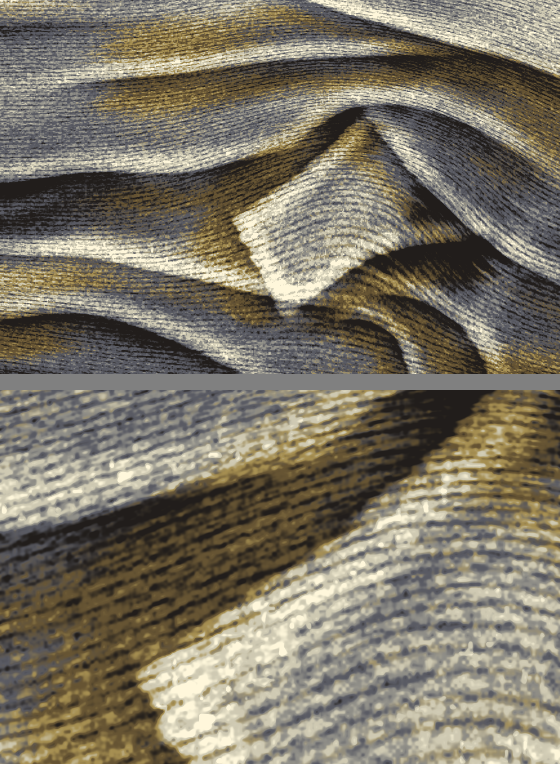
Top: the whole. Bottom: its middle third, enlarged.
Reproduce this texture procedurally as a WebGL 1 fragment shader.

```glsl
precision highp float;
// Draped metallic cloth: silver and gold folds crossed by fine woven ribs.

uniform vec2 u_resolution;

const vec3 INK = vec3(0.13, 0.115, 0.105);
const vec3 SLATE = vec3(0.35, 0.355, 0.39);
const vec3 SILVER = vec3(0.56, 0.555, 0.53);
const vec3 CREAM = vec3(0.81, 0.79, 0.70);
const vec3 GLINT = vec3(1.0, 0.97, 0.86);
const vec3 BROWN = vec3(0.40, 0.33, 0.20);
const vec3 GOLD = vec3(0.65, 0.56, 0.32);

const float RIBS = 85.0;        // woven ribs per canvas height
const float RIB_DEPTH = 0.24;
const float GRAIN = 0.58;
const float BASE_TONE = 0.47;
const float SHEEN = 0.72;       // contrast of the broad soft folds
const float FOLD_LIGHT = 0.30;
const float FOLD_DARK = 0.36;
const int STEPS = 10;           // segments per fold curve

float hash(vec2 p) {
  p = fract(p * vec2(0.1031, 0.1137));
  p += dot(p, p.yx + 33.33);
  return fract((p.x + p.y) * p.x * 19.7);
}

float noise(vec2 p) {
  vec2 i = floor(p), f = fract(p);
  f = f * f * (3.0 - 2.0 * f);
  return mix(mix(hash(i), hash(i + vec2(1, 0)), f.x),
             mix(hash(i + vec2(0, 1)), hash(i + vec2(1, 1)), f.x), f.y);
}

float bump(float x) { return exp(-x * x); }

// Height coordinate of the weave: constant along each rib.
float weave(vec2 p) {
  vec2 hill = (p - vec2(0.98, 0.55)) / vec2(0.42, 0.38);
  float bend = 0.17 * exp(-dot(hill, hill));
  bend -= 0.10 * min(p.x, 0.9) * (1.0 - smoothstep(0.0, 0.6, p.y));
  bend -= 0.14 * smoothstep(0.8, 1.7, p.x);
  return p.y - bend + 0.03 * noise(p * 3.0);
}

// Crease along a quadratic curve, lit on its left side.
// Returns the change of tone and the amount of gold.
vec2 fold(vec2 p, vec2 a, vec2 b, vec2 c, float width) {
  float best = 10.0, dist = 10.0, along = 0.0;
  vec2 from = a;
  for (int i = 1; i <= STEPS; i++) {
    float t = float(i) / float(STEPS);
    vec2 to = mix(mix(a, b, t), mix(b, c, t), t);
    vec2 e = to - from, r = p - from;
    float h = clamp(dot(r, e) / dot(e, e), 0.0, 1.0);
    float d = length(r - e * h);
    if (d < best) {
      best = d;
      dist = e.x * r.y - e.y * r.x > 0.0 ? d : -d;
      along = t + (h - 1.0) / float(STEPS);
    }
    from = to;
  }
  float taper = smoothstep(0.0, 0.25, along) * (1.0 - smoothstep(0.72, 1.0, along));
  float side = smoothstep(-0.006, 0.006, dist);
  float light = side * bump((dist - 0.6 * width) / (0.5 * width));
  float dark = (1.0 - side) * exp(min(dist, 0.0) / width);
  float gilt = bump((dist + 1.4 * width) / (0.8 * width));
  return taper * vec2(FOLD_LIGHT * light - FOLD_DARK * dark, gilt);
}

vec2 allFolds(vec2 p) {
  vec2 s = fold(p, vec2(0.05, 0.73), vec2(0.65, 0.86), vec2(1.35, 0.85), 0.045);
  s += fold(p, vec2(-0.3, 0.53), vec2(0.45, 0.5), vec2(0.88, 0.62), 0.05);
  s += fold(p, vec2(-0.3, 0.37), vec2(0.4, 0.3), vec2(1.1, 0.13), 0.045);
  s += fold(p, vec2(0.92, 0.76), vec2(1.08, 0.45), vec2(1.7, 0.12), 0.05);
  s += fold(p, vec2(0.55, 1.06), vec2(1.1, 0.94), vec2(1.8, 0.68), 0.035);
  s += fold(p, vec2(1.0, 0.76), vec2(0.85, 0.5), vec2(0.56, 0.4), 0.055);
  s += fold(p, vec2(0.6, 0.46), vec2(0.66, 0.3), vec2(0.78, 0.12), 0.05);
  s += fold(p, vec2(0.76, 0.14), vec2(0.95, 0.38), vec2(1.42, 0.36), 0.05);
  s += fold(p, vec2(0.92, 0.2), vec2(1.3, 0.27), vec2(1.32, -0.15), 0.055);
  s += fold(p, vec2(0.86, 0.13), vec2(1.12, 0.2), vec2(1.08, -0.15), 0.04);
  s += fold(p, vec2(-0.15, 0.1), vec2(0.25, 0.3), vec2(0.9, -0.15), 0.055);
  return s + fold(p, vec2(0.76, 0.55), vec2(0.96, 0.92), vec2(1.6, 0.45), 0.05);
}

// Four colours over the tone range, ending in sparkle.
vec3 ramp(float t, vec3 low, vec3 mid) {
  vec3 c = mix(INK, low, smoothstep(0.08, 0.36, t));
  c = mix(c, mid, smoothstep(0.36, 0.57, t));
  c = mix(c, CREAM, smoothstep(0.56, 0.78, t));
  return mix(c, GLINT, smoothstep(0.8, 1.05, t));
}

void main() {
  vec2 p = gl_FragCoord.xy / u_resolution.y;
  p.x += 0.75 - 0.5 * u_resolution.x / u_resolution.y;
  float v = weave(p);

  // Ribs comb the edges of light and shade sideways.
  float comb = noise(vec2(p.x * 5.0, v * RIBS * 1.5)) - 0.5;
  vec2 q = p + vec2(0.10 * comb, 0.0);
  vec2 warp = 0.07 * vec2(noise(p * 4.0 + 7.0), noise(p * 4.0 + 31.0));

  // Broad sheen: long folds, turning diagonal in the gathered middle.
  float level = weave(q) + warp.y;
  float longFolds = 0.65 * noise(vec2(q.x * 1.4, level * 9.0))
                  + 0.35 * noise(vec2(q.x * 2.6 + 5.0, level * 23.0));
  vec2 g = q + warp;
  vec2 slant = vec2(dot(g, vec2(0.55, 0.83)), dot(g, vec2(0.83, -0.55)));
  float gathers = noise(slant * vec2(2.0, 11.0) + 17.0);
  float middle = bump(length((p - vec2(1.0, 0.4)) / vec2(0.42, 0.34)));
  float sheen = mix(longFolds, gathers, middle);

  vec2 creases = allFolds(p + 0.4 * (warp - 0.035) + vec2(0.018 * comb, 0.0));
  float tone = BASE_TONE + SHEEN * (sheen - 0.5) + creases.x;

  // Woven ribs, yarn grain and scattered glitter.
  float wobble = 0.35 * noise(vec2(p.x * 14.0, v * 40.0));
  float rib = 0.5 + 0.5 * cos(6.28318 * (v * RIBS + wobble));
  float wear = noise(vec2(p.x * 11.0, v * RIBS * 0.9));
  float yarn = 0.6 * noise(vec2(p.x * 130.0, v * 310.0)) + 0.4 * noise(p * 290.0 + 3.0);
  float lit = clamp(tone, 0.12, 0.85);
  tone += RIB_DEPTH * (0.35 - rib * rib) * (0.35 + wear) * (0.4 + lit);
  tone += GRAIN * (yarn - 0.5) * (0.4 + lit);
  float glitter = smoothstep(0.74, 0.95, noise(p * 125.0 + 50.0));
  tone += 0.35 * glitter * smoothstep(0.5, 0.75, lit);

  // Gold shows in patches and beyond the shaded side of the creases.
  float patches = noise(vec2(q.x * 2.2, level * 5.5) + 43.0);
  patches = mix(patches, noise(slant * vec2(2.5, 7.0) + 71.0), middle);
  float gold = patches + 0.22 * creases.y + 0.35 * (yarn - 0.5);
  gold = smoothstep(0.5, 0.76, gold);

  gl_FragColor = vec4(mix(ramp(tone, SLATE, SILVER), ramp(tone, BROWN, GOLD), gold), 1.0);
}
```
